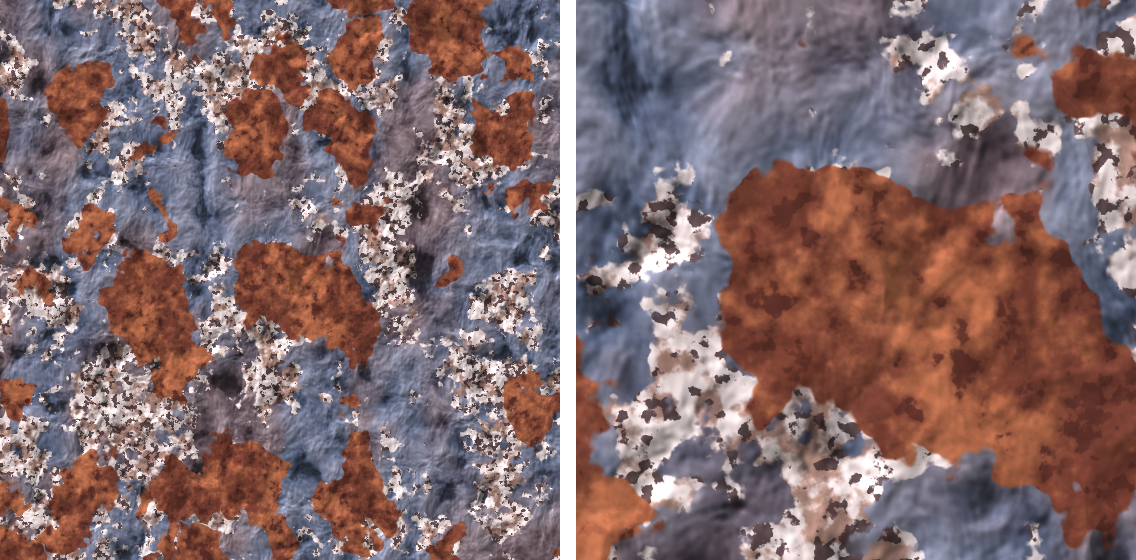
Left: the whole. Right: its middle third, enlarged.
A three.js fragment shader for this texture:

```glsl
varying vec2 vUv;

#define PATCH_CELLS 6.5
#define PATCH_CHANCE 0.66
#define CRUST_LEVEL 0.53
#define LUMP_SCALE 30.0
#define GRAIN_SCALE 80.0
#define LIGHT_STEP vec2(-0.0017, 0.0026)
#define RELIEF_GAIN 3.6

float hash(vec2 p) {
  vec3 q = fract(vec3(p.xyx) * 0.1031);
  q += dot(q, q.yzx + 33.33);
  return fract((q.x + q.y) * q.z);
}

float noise(vec2 p) {
  vec2 cell = floor(p), f = fract(p);
  f = f * f * (3.0 - 2.0 * f);
  float low = mix(hash(cell), hash(cell + vec2(1.0, 0.0)), f.x);
  float high = mix(hash(cell + vec2(0.0, 1.0)), hash(cell + 1.0), f.x);
  return mix(low, high, f.y);
}

float fbm(vec2 p) {
  float sum = 0.0, gain = 0.5;
  for (int i = 0; i < 4; i++) {
    sum += gain * noise(p);
    p = mat2(0.8, 0.6, -0.6, 0.8) * p * 2.03 + 17.3;
    gain *= 0.5;
  }
  return sum / 0.9375;
}

// Lumpy paint skin with winding folds
float relief(vec2 p) {
  vec2 q = p * vec2(1.0, 0.8);
  q += 0.016 * vec2(noise(p * 26.0), noise(p * 26.0 + 41.0));
  float folds = 1.0 - abs(2.0 * noise(q * 24.0 + 5.0) - 1.0);
  return fbm(q * LUMP_SCALE) + 0.3 * folds;
}

// Signed field of scattered ragged patches, positive inside
float rustField(vec2 p) {
  vec2 ragged = vec2(fbm(p * 17.0), fbm(p * 17.0 + 63.0)) - 0.5;
  vec2 q = p * PATCH_CELLS + ragged * vec2(0.75, 1.1);
  vec2 home = floor(q);
  float field = -1.0;
  for (int y = -1; y <= 1; y++) {
    for (int x = -1; x <= 1; x++) {
      vec2 cell = home + vec2(float(x), float(y));
      vec2 center = cell + 0.2 + 0.6 * vec2(hash(cell + 11.0), hash(cell + 37.0));
      float present = step(hash(cell + 71.0), PATCH_CHANCE);
      float radius = mix(0.14, 0.52, hash(cell + 93.0));
      vec2 d = abs(q - center) * vec2(1.08, 0.88);
      float boxy = pow(dot(d * d * d, vec2(1.0)), 1.0 / 3.0);
      field = max(field, mix(-1.0, radius - boxy, present));
    }
  }
  return field + 0.12 * (fbm(p * 60.0) - 0.5);
}

void main() {
  vec2 p = vUv + 3.0;
  float height = relief(p);
  float lit = height - relief(p + LIGHT_STEP);
  float grain = fbm(p * GRAIN_SCALE);
  float fine = fbm(p * GRAIN_SCALE * 1.7 + 29.0);

  // Blue-grey skin with upright brownish stains
  vec3 slate = mix(vec3(0.32, 0.36, 0.46), vec3(0.50, 0.51, 0.59), smoothstep(0.4, 0.95, height));
  vec3 umber = mix(vec3(0.33, 0.26, 0.28), vec3(0.53, 0.45, 0.47), smoothstep(0.4, 0.95, height));
  float column = noise(vec2(p.x * 15.0 + 0.6 * noise(p * 30.0), p.y * 4.0));
  float stain = smoothstep(0.42, 0.72, 0.65 * column + 0.35 * fbm(p * 14.0 + 8.0));
  vec3 color = mix(slate, umber, stain * 0.9);
  color += 0.13 * (fine - 0.5);

  // Pale porous crust
  float spread = 0.6 * fbm(p * vec2(10.0, 7.5) + 51.0) + 0.4 * fbm(p * 38.0 + 13.0);
  float crust = smoothstep(-0.015, 0.025, spread - CRUST_LEVEL + 0.22 * (grain - 0.5));
  vec3 tan = mix(vec3(0.52, 0.40, 0.37), vec3(0.66, 0.52, 0.47), fine);
  vec3 chalk = mix(tan, vec3(0.87, 0.81, 0.81), smoothstep(0.36, 0.58, grain));
  float pits = smoothstep(0.43, 0.34, fine);
  chalk = mix(chalk, vec3(0.25, 0.18, 0.19), pits * 0.85);
  color = mix(color, chalk, crust);

  // Rust patches with orange scuffs and dark pores
  float field = rustField(p);
  float rust = smoothstep(-0.012, 0.022, field);
  float scuff = smoothstep(0.38, 0.68, 0.5 * fbm(p * 20.0 + 4.0) + 0.5 * grain);
  vec3 iron = mix(vec3(0.43, 0.22, 0.17), vec3(0.69, 0.40, 0.27), scuff);
  iron *= 0.88 + 0.24 * fine;
  iron = mix(iron, vec3(0.27, 0.13, 0.11), 0.6 * smoothstep(0.37, 0.28, grain));
  color = mix(color, iron, rust * 0.96);

  // Side light, crevices and small glints
  float shade = 1.0 + clamp(lit * RELIEF_GAIN, -0.5, 0.55) * mix(1.0, 0.55, rust);
  float crevice = smoothstep(0.56, 0.36, height) * (1.0 - 0.5 * rust);
  color *= shade * (1.0 - 0.5 * crevice);
  color += vec3(0.3, 0.3, 0.32) * smoothstep(0.1, 0.24, lit) * (1.0 - rust);

  gl_FragColor = vec4(clamp(color, 0.0, 1.0), 1.0);
}
```
